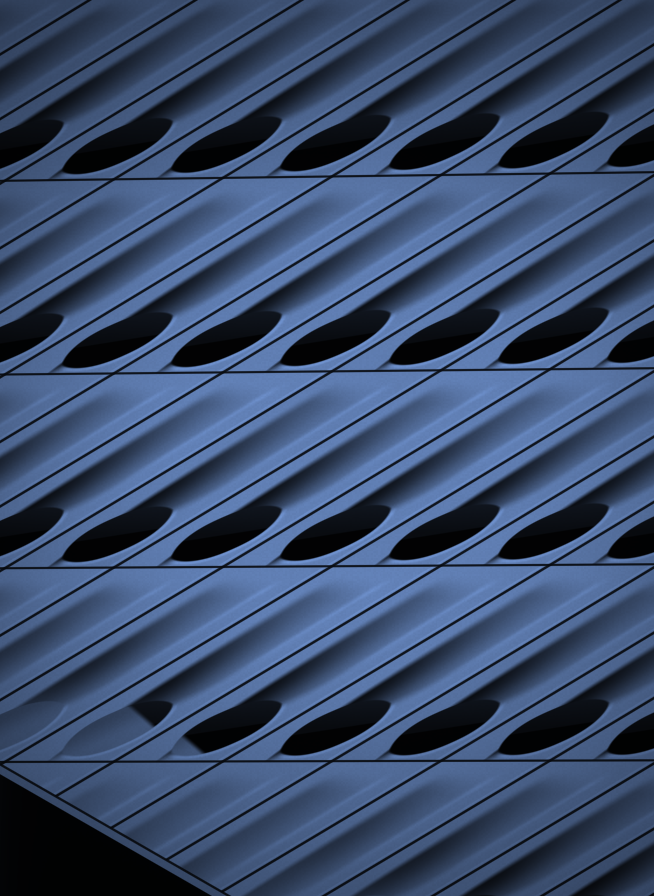
Write a Shadertoy shader that draws this pattern.

```glsl
// Facade of slanted, scooped blue panels: each has a fluted groove fading upward
// from a dark leaf-shaped opening. A sheared lattice of panels is shaded by the
// position across and along each one, then cut by a sloping lower edge.

float hash(vec2 p) {
    return fract(sin(dot(p, vec2(127.1, 311.7))) * 43758.5453);
}

// Coverage of a line of the given half width, at distance d
float stroke(float d, float halfWidth, float px) {
    return 1.0 - smoothstep(halfWidth - px, halfWidth + px, abs(d));
}

// Approximate signed distance to a leaf-like superellipse
float leaf(vec2 q, vec2 radius) {
    vec2 k = abs(q) / radius;
    return (pow(k.x, 2.3) + pow(k.y, 1.5) - 1.0) * radius.y * 0.6;
}

void mainImage(out vec4 fragColor, in vec2 fragCoord) {
    float px = 0.75 / iResolution.y;
    vec2 p = fragCoord / iResolution.y;
    vec2 cell = vec2(0.1217, 0.2175);

    // Sheared lattice: rows tilt slightly, seams climb three columns per row
    float v = (p.y - 0.0165 * p.y * (p.x - 0.366) - 0.1505) / cell.y;
    float u = (p.x - 0.3705) / cell.x - 3.0 * v;
    vec2 id = floor(vec2(u, v));
    float s = u - id.x;   // across the panel, from its upper left seam
    float f = v - id.y;   // up the panel, from its lower seam
    float rnd = hash(id);

    // Sloping lower edge of the facade; openings close near it
    float edge = (p.y - 0.136 + 0.575 * p.x) * 0.867;
    float open = smoothstep(0.132, 0.139, edge + 0.1 * (s - 0.5) * cell.x);
    float relief = mix(0.5, 1.0, smoothstep(0.03, 0.19, edge));

    // Opening, in its own rotated frame
    vec2 c = vec2((s - 0.52 + 3.0 * (f - 0.171)) * cell.x, (f - 0.171) * cell.y);
    vec2 q = vec2(dot(c, vec2(0.915, 0.403)), dot(c, vec2(-0.403, 0.915)));
    float d = leaf(q, vec2(0.067, 0.0185));
    float hole = 1.0 - smoothstep(-px, px, d);

    // Groove: crisp dark upper side, soft fade toward the lower side and top
    float left = 0.16 + 0.22 * exp(-3.0 * f);
    float t = clamp((s - left) / (0.82 - left), 0.0, 1.0);
    float soft = mix(0.025, 0.13, f);
    float groove = smoothstep(left - soft * 0.5, left + soft, s)
                 * (1.0 - smoothstep(0.76, 0.84, s))
                 * (1.0 - smoothstep(0.84, 0.97, f + 0.05 * s))
                 * smoothstep(-0.008, 0.004, q.y);
    float depth = 1.0 - 0.75 * smoothstep(0.3, 0.95, f);
    float shadow = depth * (1.0 - smoothstep(0.0, mix(1.3, 0.8, f), t));

    float lum = 0.665 + 0.035 * (rnd - 0.5);
    lum *= 1.0 - groove * relief * (0.1 + 0.8 * shadow);

    // Lit ridge on the lower side of the groove, and the rim of the opening
    float ridge = exp(-pow((s - 0.79 + 0.05 * f) / 0.045, 2.0));
    lum += 0.11 * ridge * smoothstep(0.25, 0.6, f) * (1.0 - smoothstep(0.85, 0.95, f));
    lum += 0.1 * exp(-pow((d - 0.0015) / 0.0014, 2.0)) * smoothstep(0.002, -0.004, -q.y - 0.002)
         * 0.0 + 0.1 * exp(-pow((d - 0.0015) / 0.0014, 2.0)) * (1.0 - smoothstep(-0.005, 0.0, q.y));

    // Inside: a dim far wall above black, or a blank plate where closed
    float wall = smoothstep(-0.001, 0.001, c.y - 0.15 * c.x + 0.001);
    float inside = mix(0.012, 0.06 + 1.6 * max(c.y, 0.0), wall);
    float plate = 0.56 - 0.14 * smoothstep(-0.01, 0.016, q.y);
    lum = mix(lum, mix(plate, inside, open), hole);

    // Seams, with a thin lit bevel beside the slanted ones
    float slant = (s - step(0.5, s)) * cell.x * 0.512;
    float level = (f - step(0.5, f)) * cell.y;
    lum += 0.07 * stroke(slant + 0.0033, 0.0009, px);
    lum = mix(lum, 0.06, 0.92 * stroke(slant, 0.0014, px));
    lum = mix(lum, 0.06, 0.92 * stroke(level, 0.0012, px));

    // Border strip along the lower edge, then darkness below it
    lum = mix(0.6, lum, smoothstep(0.0095 - px, 0.0095 + px, edge));
    lum = mix(lum, 0.06, 0.9 * stroke(edge - 0.0095, 0.0013, px));
    lum = mix(0.015 + 0.03 * exp(-p.x * 60.0), lum, smoothstep(-px, px, edge));

    // Light falls off toward the corners, with faint grain
    lum *= 1.06 - 0.52 * smoothstep(0.15, 0.68, length(p - vec2(0.39, 0.5)));
    lum *= 1.0 + 0.03 * (hash(floor(p * 512.0)) - 0.5);
    fragColor = vec4(max(lum, 0.0) * vec3(0.535, 0.705, 1.0), 1.0);
}
```
